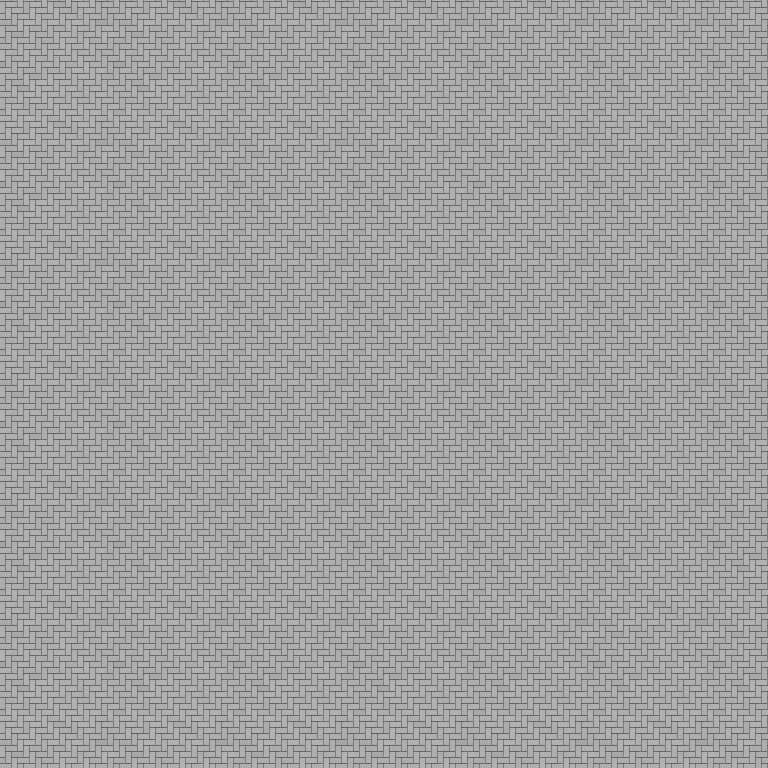
Give the GLSL for this texture, as a WebGL 1 fragment shader.

```glsl
precision highp float;
// Grey herringbone paving: 2:1 blocks on a 128 by 128 grid, tones repeating every 20 cells.
uniform vec2 u_resolution;

const float PATCH = 20.0; // cells after which the wear repeats

float hash(vec2 p) {
  return fract(sin(dot(p, vec2(12.99, 78.23))) * 4375.85);
}

// Share of a pixel covered by a joint of the given width at distance d.
vec2 jointCoverage(vec2 d, vec2 width, float pixel) {
  vec2 top = min(d + 0.5 * pixel, 0.5 * width);
  vec2 bottom = max(d - 0.5 * pixel, -0.5 * width);
  return clamp((top - bottom) / pixel, 0.0, 1.0);
}

// Soft mottling from layered sines, periodic over one patch.
float mottling(vec2 p) {
  vec2 a = p * 6.28318 / PATCH;
  float broad = sin(a.x * 2.0 + 1.7 * sin(a.y)) * sin(a.y * 3.0 + sin(a.x));
  float fine = sin(a.x * 17.0 + 2.0 * sin(a.y * 11.0)) * sin(a.y * 19.0 + 2.0 * sin(a.x * 13.0));
  return 0.15 * broad + 0.85 * fine;
}

void main() {
  float pixel = 128.0 / u_resolution.y;
  vec2 p = gl_FragCoord.xy * pixel + vec2(0.125, 0.225);

  // Find the block that owns this cell: 0, 1 lie flat and 2, 3 stand upright.
  vec2 cell = floor(p);
  float part = mod(cell.x + cell.y, 4.0);
  bool flatBlock = part < 1.5;
  vec2 size = flatBlock ? vec2(2.0, 1.0) : vec2(1.0, 2.0);
  vec2 origin = cell;
  if (flatBlock) origin.x -= step(0.5, part);
  else origin.y -= step(2.5, part);
  vec2 local = p - origin;

  // Block tone: nearly even, with a few darker flat blocks and faint grain.
  vec2 id = mod(origin, PATCH);
  float tone = mix(0.675, 0.697, hash(id));
  if (flatBlock) tone -= 0.025 * step(0.88, hash(id + 31.7));
  tone += 0.008 * mottling(p);
  tone += 0.024 * (hash(mod(floor(p * 4.0), PATCH * 4.0) + 5.3) - 0.5);

  // Dark thin joints, slightly heavier along the horizontal edges.
  vec2 edge = min(local, size - local);
  vec2 cover = jointCoverage(edge, vec2(0.085, 0.12), pixel);
  float joint = 1.0 - (1.0 - cover.x) * (1.0 - cover.y);
  float shade = mix(tone, 0.3 + 0.06 * mottling(p + 3.0), joint);

  gl_FragColor = vec4(vec3(shade), 1.0);
}
```
